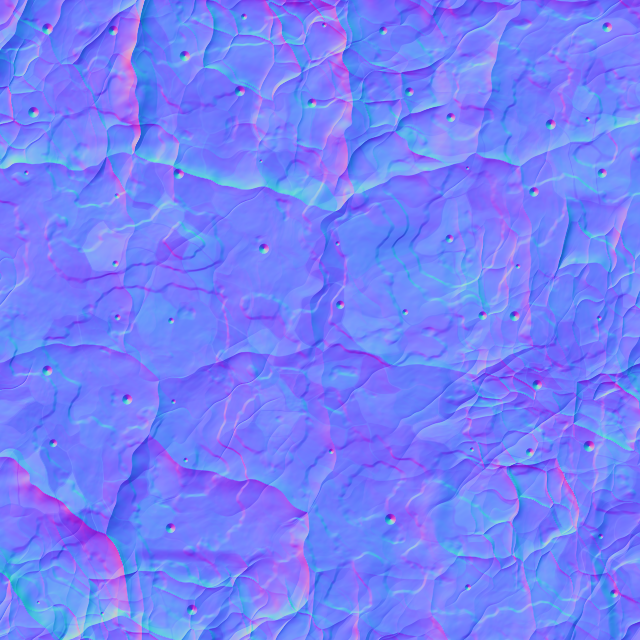
A Shadertoy shader for this texture map:

```glsl
const float SAMPLE_STEP   = 0.001;   // spacing of height samples, canvas units
const vec2  MEAN_TILT     = vec2(-0.085, -0.005);
const float WARP          = 0.16;    // bending of the plate outlines
const float JAGGEDNESS    = 0.014;   // fine chipping of the outlines
const float PLATE_SCALE   = 3.9;
const float PLATE_HEIGHT  = 0.0155;
const float PLATE_RIM     = 0.13;
const float PLATE_SHRINK  = 2.3;     // size ratio of successive plate layers
const float CREASE_HEIGHT = 0.0021;
const vec2  CREASE_DIR    = vec2(0.74, 0.67);
const float FOLD_HEIGHT   = 0.0062;
const float ROCK_HEIGHT   = 0.0145;
const float LEDGE_HEIGHT  = 0.0017;
const float LEDGE_COUNT   = 6.0;
const float FACET_SCALE   = 17.0;
const vec2  FACET_TILT    = vec2(0.24, 0.40);
const float STUD_GRID     = 9.0;
const float STUD_SHARE    = 0.5;
const float STUD_SLOPE    = 1.1;

float hash(vec2 p) {
    return fract(sin(dot(p, vec2(127.1, 311.7))) * 43758.5453);
}

vec2 hash2(vec2 p) {
    return vec2(hash(p), hash(p + 37.3));
}

float noise(vec2 p) {
    vec2 i = floor(p), f = fract(p);
    f = f * f * f * (f * (f * 6.0 - 15.0) + 10.0);
    return mix(mix(hash(i), hash(i + vec2(1, 0)), f.x),
               mix(hash(i + vec2(0, 1)), hash(i + vec2(1, 1)), f.x), f.y);
}

float fbm(vec2 p) {
    float sum = 0.0, amp = 0.5;
    for (int i = 0; i < 5; i++) {
        sum += amp * noise(p);
        p = mat2(1.6, 1.2, -1.2, 1.6) * p + 5.7;
        amp *= 0.45;
    }
    return sum;
}

// Cell borders: x = distance measure to the border, yz = cell id
vec3 cells(vec2 p) {
    vec2 base = floor(p), id = base;
    float near = 9.0, second = 9.0;
    for (int y = -1; y <= 1; y++)
    for (int x = -1; x <= 1; x++) {
        vec2 cell = base + vec2(x, y);
        float d = length(cell + 0.1 + 0.8 * hash2(cell) - p);
        if (d < near) { second = near; near = d; id = cell; }
        else second = min(second, d);
    }
    return vec3(second - near, id);
}

vec2 warped(vec2 p) {
    vec2 bend = vec2(fbm(p * 4.0), fbm(p * 4.0 + 19.0)) - 0.45;
    vec2 chip = vec2(noise(p * 34.0), noise(p * 34.0 + 9.0)) - 0.5;
    return p + WARP * bend + JAGGEDNESS * chip;
}

// Raised plates, the smaller ones gathered in clusters
float plates(vec2 p, vec2 q) {
    float sum = 0.0, scale = PLATE_SCALE, height = PLATE_HEIGHT;
    float cluster = noise(p * 3.6 + 7.0);
    for (int i = 0; i < 3; i++) {
        vec3 c = cells(q * scale + float(i) * 13.0);
        float level = hash(c.yz + 3.1);
        float start = i == 0 ? -0.2 : 0.34 + 0.12 * float(i);
        float mask = smoothstep(start, start + 0.14, cluster);
        sum += mask * height * (0.1 + level * level) * (1.0 - exp(-c.x / PLATE_RIM));
        scale *= PLATE_SHRINK;
        height /= PLATE_SHRINK;
    }
    return sum;
}

// Thin slanting ridges, broken up by a mask
float creases(vec2 p, vec2 q) {
    vec2 s = vec2(dot(q, CREASE_DIR), dot(q, vec2(-CREASE_DIR.y, CREASE_DIR.x)));
    float sum = 0.0;
    for (int i = 0; i < 3; i++) {
        float k = 1.0 + 0.8 * float(i);
        float n = noise(s * vec2(2.4, 7.5) * k + 31.0 * k);
        float mask = smoothstep(0.4, 0.7, noise(p * 4.0 * k + 11.0));
        sum += mask / k * exp(-abs(n - 0.5) * 24.0);
    }
    return CREASE_HEIGHT * sum;
}

// Broken steps along the contours of the rock
float ledges(float rock) {
    float t = rock * LEDGE_COUNT;
    return LEDGE_HEIGHT * (floor(t) + smoothstep(0.0, 0.22, fract(t)));
}

// Small cones scattered one to a grid square
float studs(vec2 p) {
    vec2 g = p * STUD_GRID, id = floor(g);
    vec2 centre = 0.2 + 0.6 * hash2(id + 51.0);
    float radius = mix(0.02, 0.075, hash(id + 8.0));
    float present = step(hash(id + 23.0), STUD_SHARE);
    return present * STUD_SLOPE * max(0.0, radius - length(fract(g) - centre)) / STUD_GRID;
}

float height(vec2 p) {
    vec2 q = warped(p);
    float fold = smoothstep(0.5, 0.75, noise(q * vec2(8.0, 1.6) + 3.0));
    float rock = fbm(p * vec2(5.0, 6.0) + 2.0 * q);
    float chips = abs(fbm(q * 11.0 + 40.0) - 0.45);
    return plates(p, q) + creases(p, q) + FOLD_HEIGHT * fold + ledges(rock)
         + ROCK_HEIGHT * (rock + 0.35 * chips) + studs(p);
}

void mainImage(out vec4 fragColor, in vec2 fragCoord) {
    vec2 p = fragCoord / iResolution.y;
    vec2 e = vec2(SAMPLE_STEP, 0.0);

    // Slope by central differences; green points down the canvas
    vec2 slope = vec2(height(p - e.xy) - height(p + e.xy),
                      height(p + e.yx) - height(p - e.yx)) / (2.0 * SAMPLE_STEP);

    // Flat facets in patches
    vec3 facet = cells(warped(p) * FACET_SCALE + 70.0);
    float patches = mix(0.15, 1.0, smoothstep(0.4, 0.65, noise(p * 5.0 + 60.0)));
    slope += patches * FACET_TILT * (hash2(facet.yz) - 0.5) * smoothstep(0.0, 0.07, facet.x);

    vec3 normal = normalize(vec3(slope + MEAN_TILT, 1.0));
    fragColor = vec4(0.5 + 0.5 * normal, 1.0);
}
```
